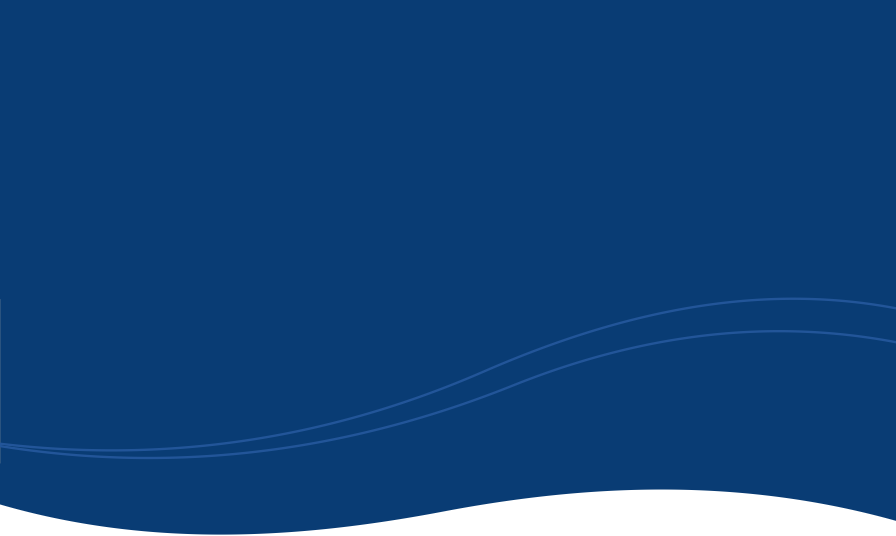
Write a Shadertoy shader that draws this background.

```glsl
#define NAVY vec3(0.035, 0.235, 0.455)
#define LINE_BLUE vec3(0.135, 0.335, 0.600)
#define WHITE vec3(1.0)
#define STREAK_COLOR vec3(0.30, 0.42, 0.54)
#define CANVAS_HEIGHT 0.5977
#define LINE_HALF_WIDTH 0.0013
#define STREAK_WIDTH 0.0009
#define STREAK_SPAN vec2(0.081, 0.264)

// Cubic from height a to height b over a span, with end slopes
float hermite(float x, float span, float a, float b, float slopeA, float slopeB) {
    float t = x / span;
    float s = 1.0 - t;
    return a * (1.0 + 2.0 * t) * s * s + b * t * t * (3.0 - 2.0 * t)
         + span * t * s * (slopeA * s - slopeB * t);
}

// Two smoothly joined cubics: heights and slopes at left, knot and right
float wave(float x, float knot, vec3 heights, vec3 slopes) {
    return x < knot
        ? hermite(x, knot, heights.x, heights.y, slopes.x, slopes.y)
        : hermite(x - knot, 1.0 - knot, heights.y, heights.z, slopes.y, slopes.z);
}

// Signed distance to a wave, corrected for its slope
float waveDistance(vec2 p, float knot, vec3 heights, vec3 slopes) {
    float stepX = 0.001;
    float y = wave(p.x, knot, heights, slopes);
    float slope = (wave(p.x + stepX, knot, heights, slopes) - y) / stepX;
    return (p.y - y) * inversesqrt(1.0 + slope * slope);
}

// Antialiased fill of the negative side of a distance
float coverage(float dist, float pixel) {
    return clamp(0.5 - dist / pixel, 0.0, 1.0);
}

void mainImage(out vec4 fragColor, in vec2 fragCoord) {
    vec2 p = fragCoord / iResolution.xy * vec2(1.0, CANVAS_HEIGHT);
    float pixel = 1.0 / iResolution.x;
    vec3 color = NAVY;

    // Faint streak on the left edge
    float streakEnds = max(STREAK_SPAN.x - p.y, p.y - STREAK_SPAN.y);
    float streak = coverage(max(p.x - STREAK_WIDTH, streakEnds), pixel);
    color = mix(color, STREAK_COLOR, 0.6 * streak);

    // Pair of thin flowing lines
    float upper = waveDistance(p, 0.5404, vec3(0.1029, 0.1836, 0.2539), vec3(-0.118, 0.435, -0.19));
    float lower = waveDistance(p, 0.5729, vec3(0.1003, 0.1680, 0.2161), vec3(-0.16, 0.40, -0.19));
    float lines = coverage(min(abs(upper), abs(lower)) - LINE_HALF_WIDTH, pixel);
    color = mix(color, LINE_BLUE, lines);

    // White swell along the bottom
    float swell = waveDistance(p, 0.4948, vec3(0.0352, 0.0273, 0.0169), vec3(-0.29, 0.19, -0.28));
    color = mix(color, WHITE, coverage(swell, pixel));

    fragColor = vec4(color, 1.0);
}
```
